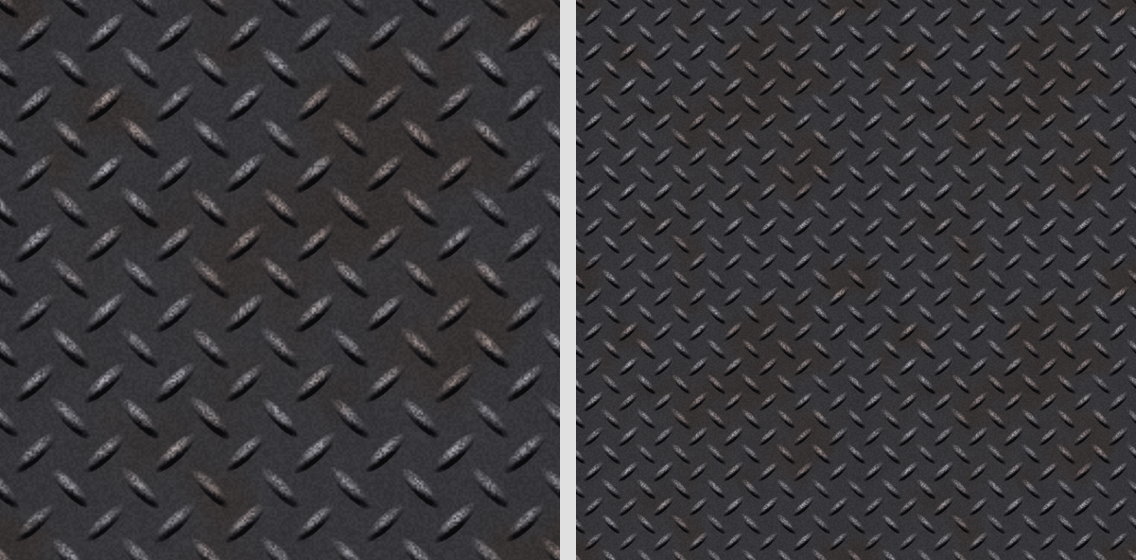
Left, the tile; right, the same tile 2 across and 2 down.
Write a WebGL 2 fragment shader that draws this texture.

```glsl
#version 300 es
precision highp float;
// Dark steel tread plate: crossed raised lugs, fine grain and faint rust stains.

uniform vec2 u_resolution;
out vec4 fragColor;

const float REPEATS = 8.0;
const vec2 LUG_SIZE = vec2(0.40, 0.118);     // half length and half width, in cells
const vec2 LIGHT_DIR = vec2(-0.14, 0.99);
const vec3 STEEL = vec3(0.211, 0.211, 0.226);
const vec3 RUST_TINT = vec3(1.01, 0.92, 0.86);
const vec3 GLINT = vec3(1.0, 0.99, 1.02);
const vec3 SHADOW_FLOOR = vec3(0.040, 0.039, 0.045);

float hash(vec2 cell, float seed) {
    uvec2 q = uvec2(cell) * uvec2(1597u, 3571u) + uint(seed) * 7919u;
    uint n = (q.x ^ (q.y << 11)) * 747796405u + 289133645u;
    n = ((n >> ((n >> 28) + 4u)) ^ n) * 277803737u;
    n = (n >> 22) ^ n;
    return float(n >> 8) / 16777216.0;
}

// Value noise that wraps after 'period' lattice cells.
float tileNoise(vec2 uv, float period, float seed) {
    vec2 p = uv * period;
    vec2 a = mod(floor(p), period);
    vec2 b = mod(a + 1.0, period);
    vec2 f = fract(p);
    f = f * f * (3.0 - 2.0 * f);
    float low = mix(hash(a, seed), hash(vec2(b.x, a.y), seed), f.x);
    float high = mix(hash(vec2(a.x, b.y), seed), hash(b, seed), f.x);
    return mix(low, high, f.y);
}

float tileFbm(vec2 uv, float period, float seed) {
    float sum = 0.0;
    float weight = 0.5;
    for (int i = 0; i < 4; i++) {
        sum += weight * tileNoise(uv, period, seed + float(i));
        period *= 2.0;
        weight *= 0.5;
    }
    return sum / 0.9375;
}

// One lug per cell, along 'axis'. Returns (slope towards the light, height).
vec2 lugField(vec2 p, vec2 axis, float seed) {
    vec2 id = mod(floor(p), REPEATS);
    vec2 q = fract(p) - 0.5;
    vec2 side = vec2(-axis.y, axis.x);
    vec2 size = LUG_SIZE * mix(0.95, 1.05, hash(id, seed));
    vec2 local = vec2(dot(q, axis), dot(q, side)) / size;
    float dome = max(1.0 - dot(local, local), 0.0);
    float endFade = 1.0 - smoothstep(0.35, 1.0, abs(local.x));
    vec2 facing = vec2(dot(axis, LIGHT_DIR), dot(side, LIGHT_DIR));
    vec2 gradient = 4.0 * dome * local * vec2(2.0 * size.y / size.x, 1.0);
    float strength = mix(0.88, 1.12, hash(id, seed + 1.0));
    return vec2(dot(gradient, facing), dome * dome * endFade) * strength;
}

void main() {
    vec2 uv = gl_FragCoord.xy / u_resolution;

    // Two interleaved grids of lugs, leaning opposite ways
    vec2 p = uv * REPEATS - vec2(0.0, 0.03);
    vec2 rising = lugField(p, normalize(vec2(1.0, 0.95)), 11.0);
    vec2 falling = lugField(p + 0.5, normalize(vec2(1.0, -1.05)), 23.0);
    vec2 relief = rising + falling;

    // Surface grain and broad tonal variation
    float grain = tileNoise(uv, 256.0, 31.0) - 0.5;
    float speckle = tileNoise(uv, 256.0, 37.0);
    float mottling = tileFbm(uv, 8.0, 41.0) - 0.5;
    vec3 color = STEEL * (1.0 + 0.25 * grain + 0.10 * mottling);

    // Lit flanks, scuffed crests and soft dark undersides
    float lit = max(relief.x, 0.0);
    float shade = max(-relief.x, 0.0);
    float scuff = mix(0.30, 1.70, speckle);
    color += GLINT * (0.105 * lit + 0.19 * relief.y) * scuff;
    color -= 0.215 * shade * mix(0.85, 1.15, speckle);

    // Rust gathers in soft patches
    float rust = smoothstep(0.52, 0.78, tileFbm(uv, 5.0, 53.0));
    color *= mix(vec3(1.0), RUST_TINT, rust);

    fragColor = vec4(max(color, SHADOW_FLOOR), 1.0);
}
```
